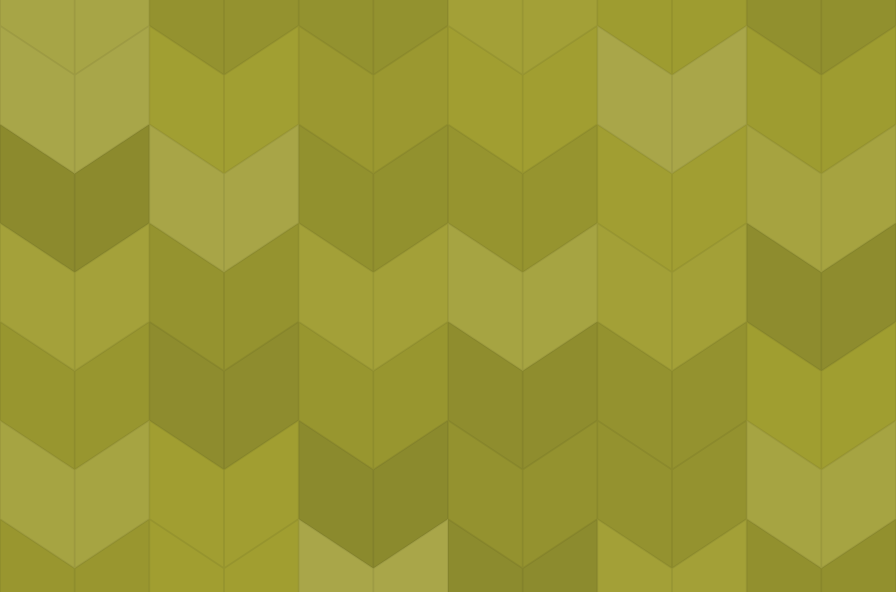
A WebGL 1 fragment shader for this pattern:

```glsl
precision highp float;
// Olive chevron columns with a random tone per chevron and faint fold lines.

uniform vec2 u_resolution;

const vec2 REPEATS = vec2(6.0, 6.0);       // columns across, chevrons down
const float TOP_OFFSET = 0.26;             // first border below the top, in chevrons
const float FOLD_DEPTH = 0.5;              // drop of the V, in chevrons
const float LINE_WIDTH = 0.012;            // in column widths
const float LINE_SHADE = 0.065;            // darkening along the lines
const float TONE_SEED = 17.0;
const vec3 DARK_OLIVE = vec3(0.545, 0.540, 0.178);
const vec3 MID_OLIVE = vec3(0.630, 0.620, 0.190);
const vec3 PALE_OLIVE = vec3(0.662, 0.652, 0.290);
const int SAMPLES = 3;                     // antialiasing samples per axis

float hash(vec2 cell) {
  vec3 p = fract(vec3(cell.xyx + TONE_SEED) * vec3(0.1031, 0.1030, 0.0973));
  p += dot(p, p.yzx + 33.33);
  return fract((p.x + p.y) * p.z);
}

// Ramp from dark through saturated to pale olive.
vec3 oliveTone(float t) {
  vec3 lower = mix(DARK_OLIVE, MID_OLIVE, smoothstep(0.0, 0.5, t));
  return mix(lower, PALE_OLIVE, smoothstep(0.5, 1.0, t));
}

// Soft line profile around a distance in column widths.
float lineMask(float dist, float pixel) {
  float halfWidth = 0.5 * LINE_WIDTH;
  return 1.0 - smoothstep(halfWidth - 0.25 * pixel, halfWidth + 0.25 * pixel, dist);
}

vec3 chevrons(vec2 uv) {
  float column = uv.x * REPEATS.x;
  float across = fract(column);
  float fold = FOLD_DEPTH * (1.0 - abs(2.0 * across - 1.0));
  float down = (1.0 - uv.y) * REPEATS.y - TOP_OFFSET - fold;
  vec3 color = oliveTone(hash(vec2(floor(column), floor(down) + 2.0)));

  // Distances to the slanted borders, the centre fold and the column sides.
  float pitch = u_resolution.y * REPEATS.x / (u_resolution.x * REPEATS.y);
  float slope = 2.0 * FOLD_DEPTH * pitch;
  float along = fract(down);
  float slanted = min(along, 1.0 - along) * pitch / sqrt(1.0 + slope * slope);
  float upright = min(abs(across - 0.5), min(across, 1.0 - across));
  float pixel = REPEATS.x / u_resolution.x;
  float line = lineMask(min(slanted, upright), pixel);
  return color * (1.0 - LINE_SHADE * line);
}

void main() {
  vec3 total = vec3(0.0);
  for (int j = 0; j < SAMPLES; j++) {
    for (int i = 0; i < SAMPLES; i++) {
      vec2 offset = (vec2(float(i), float(j)) + 0.5) / float(SAMPLES) - 0.5;
      total += chevrons((gl_FragCoord.xy + offset) / u_resolution);
    }
  }
  gl_FragColor = vec4(total / float(SAMPLES * SAMPLES), 1.0);
}
```
